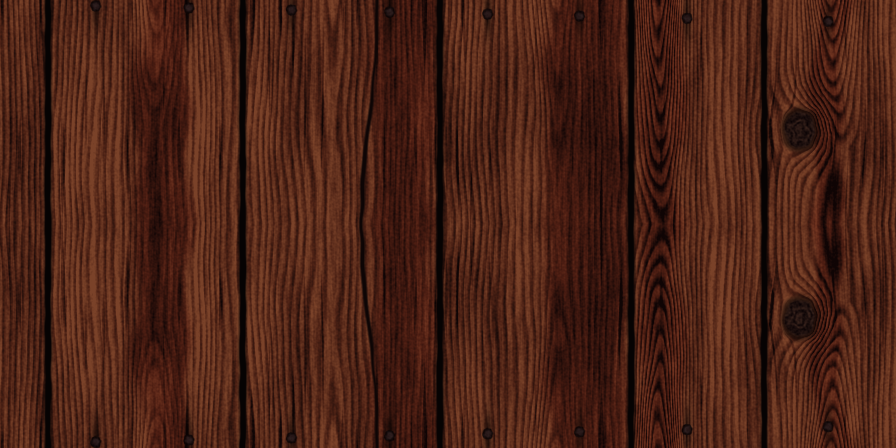
Give the GLSL for this texture, as a WebGL 2 fragment shader.

```glsl
#version 300 es
precision highp float;
// Dark stained vertical wood planks with nails, two knots and a long split.
uniform vec2 u_resolution;
out vec4 outColor;

float hash(vec2 p) {
  return fract(sin(dot(p, vec2(127.1, 311.7))) * 43758.5);
}

vec2 gradientAt(vec2 cell) {
  float a = 6.2832 * hash(cell);
  return vec2(cos(a), sin(a));
}

// Gradient noise, roughly -0.7 to 0.7
float noise(vec2 p) {
  vec2 i = floor(p), f = p - i, e = vec2(0, 1);
  vec2 u = f * f * f * (f * (f * 6.0 - 15.0) + 10.0);
  float low = mix(dot(gradientAt(i), f), dot(gradientAt(i + e.yx), f - e.yx), u.x);
  float high = mix(dot(gradientAt(i + e), f - e), dot(gradientAt(i + e.yy), f - e.yy), u.x);
  return mix(low, high, u.y);
}

vec3 woodColor(float tone) {
  vec3 c = mix(vec3(0.06, 0.02, 0.02), vec3(0.30, 0.13, 0.08), clamp(tone / 0.63, 0.0, 1.0));
  return mix(c, vec3(0.48, 0.26, 0.16), clamp((tone - 0.63) / 0.48, 0.0, 1.0));
}

void main() {
  vec2 uv = gl_FragCoord.xy / u_resolution.y;
  float px = 1.0 / u_resolution.y;

  // The boards mirror about mid height, and the last one wraps to the left
  vec2 p = vec2(uv.x < 0.107 ? uv.x + 2.0 : uv.x, abs(uv.y - 0.5));
  float edges[6] = float[](0.107, 0.542, 0.982, 1.409, 1.706, 2.107);
  float hearts[5] = float[](0.35, 0.74, 1.25, 1.472, 1.855);
  float arches[5] = float[](15.0, 5.0, 7.0, 16.0, 20.0);
  float archStarts[5] = float[](0.22, 0.2, 0.1, 0.0, 0.17);
  float coreCenters[5] = float[](0.365, 0.90, 1.305, 1.475, 1.845);
  float coreWidths[5] = float[](0.060, 0.085, 0.095, 0.060, 0.035);
  int board = 0;
  float gap = 1.0;
  for (int i = 0; i < 6; i++) {
    if (i < 5 && p.x >= edges[i]) board = i;
    gap = min(gap, abs(p.x - edges[i]));
  }
  vec2 seed = vec2(float(board) * 7.3, 0.0);
  float figured = step(2.5, float(board));

  // Grain flows around the knot
  vec2 k = p - vec2(1.786, 0.21);
  float knotR = length(k * vec2(1.0, 0.85)) + 0.004 * noise(k * 45.0);
  float x = p.x - k.x * min(1.0, 0.0013 / (knotR * knotR));

  // Growth rings: straight at the sides, arches opening outward along the heart
  float dx = x - hearts[board] + 0.020 * noise(vec2(x * 6.0, p.y * 3.0) + seed)
           + 0.005 * noise(vec2(x * 25.0, p.y * 7.0) + seed);
  float rise = max(p.y - archStarts[board] + 0.04 * noise(p * vec2(16.0, 9.0) + seed), 0.0);
  float phase = 64.0 * sqrt(dx * dx + 0.0005) - arches[board] * rise * exp(-dx * dx / 0.0032);
  phase += 1.6 * noise(vec2(x * 13.0, p.y) + seed) + 5.0 * exp(-knotR * knotR / 0.004);
  float s = fract(phase);
  float ring = smoothstep(0.0, 0.55, s) * (1.0 - smoothstep(0.75, 1.0, s));
  ring = mix(ring, 0.5, smoothstep(0.4, 1.0, fwidth(phase)));

  // Darker heartwood, broad streaks, fibres and rough surface
  float fromCore = abs(p.x - coreCenters[board] + 0.05 * noise(p * vec2(10.0, 5.0) + seed));
  float core = 1.0 - smoothstep(0.6, 1.2, fromCore / coreWidths[board]);
  float fibre = noise(vec2(x * 130.0, uv.y * 9.0)) + 0.7 * noise(vec2(x * 230.0, uv.y * 30.0));
  float rough = noise(vec2(uv.x + 0.6 * uv.y, uv.y - 0.5 * uv.x) * vec2(95.0, 120.0))
              + noise(vec2(uv.x - 0.4 * uv.y, uv.y + 0.5 * uv.x) * 180.0);
  float tone = 0.73 + (ring - 0.55) * mix(0.46, mix(0.24, 0.62, figured), core);
  tone += 0.26 * fibre + 0.15 * rough;
  tone += 0.26 * noise(p * vec2(8.0, 3.0) + seed) + 0.30 * noise(vec2(x * 24.0, p.y * 2.0) + seed);
  tone -= core * 0.25 + 0.12 * smoothstep(1.98, 2.03, p.x);

  // Pale flame inside the arch of the first board
  vec2 flame = (p - vec2(0.352, 0.40)) / vec2(0.035, 0.11);
  tone += 0.30 * exp(-dot(flame, flame));

  // Narrow dark checks running with the grain
  float check = smoothstep(0.30, 0.48, noise(vec2(x * 75.0, p.y * 3.0) + seed));
  tone -= 0.42 * check;

  // Worn board edges
  tone += 0.14 * smoothstep(0.022, 0.009, gap) * (0.5 + noise(uv * vec2(30.0, 60.0)));
  vec3 color = woodColor(tone);
  color.gb *= 1.0 - 0.12 * core;

  // Knot with dark rim, inner rings and rough centre
  float knot = 1.0 - smoothstep(0.030, 0.037, knotR);
  float knotRing = 0.5 + 0.5 * sin(knotR * 420.0 + 5.0 * noise(k * 50.0));
  vec3 knotColor = mix(vec3(0.07, 0.03, 0.03), vec3(0.23, 0.14, 0.11), knotRing * 0.5 + 0.4 * rough + 0.1);
  color *= 1.0 - 0.6 * smoothstep(0.052, 0.034, knotR);
  color = mix(color, knotColor, knot);

  // Nails with dark streaks, sitting slightly lower towards the right
  float nails[8] = float[](0.214, 0.422, 0.651, 0.870, 1.089, 1.294, 1.534, 1.849);
  for (int i = 0; i < 8; i++) {
    vec2 n = p - vec2(nails[i], 0.487 - 0.021 * (nails[i] - 0.2));
    float r = length(n) + 0.002 * noise(n * 150.0);
    color *= 1.0 - 0.55 * exp(-n.x * n.x * 12000.0 - n.y * n.y * 350.0);
    vec3 head = mix(vec3(0.16, 0.10, 0.10), vec3(0.05, 0.02, 0.02), smoothstep(0.004, 0.012, r));
    color = mix(color, head + 0.03 * rough, 1.0 - smoothstep(0.012 - px, 0.012 + px, r));
  }

  // Long split bending towards mid height
  float bend = 0.807 + 0.035 * smoothstep(0.0, 0.45, p.y) + 0.005 * noise(vec2(p.y * 16.0, 8.5));
  float split = abs(p.x - bend) - 0.003 - 0.0025 * noise(vec2(p.y * 9.0, 2.5));
  color = mix(vec3(0.05, 0.02, 0.02), color, smoothstep(-px, px + 0.002, split));

  // Gaps between boards
  float open = gap - 0.0065 - 0.003 * noise(vec2(uv.y * 22.0, 4.5) + seed);
  color *= mix(0.6, 1.0, smoothstep(0.0, 0.007, open));
  color = mix(vec3(0.025, 0.01, 0.012), color, smoothstep(-px, px, open));

  outColor = vec4(max(color, 0.0), 1.0);
}
```
